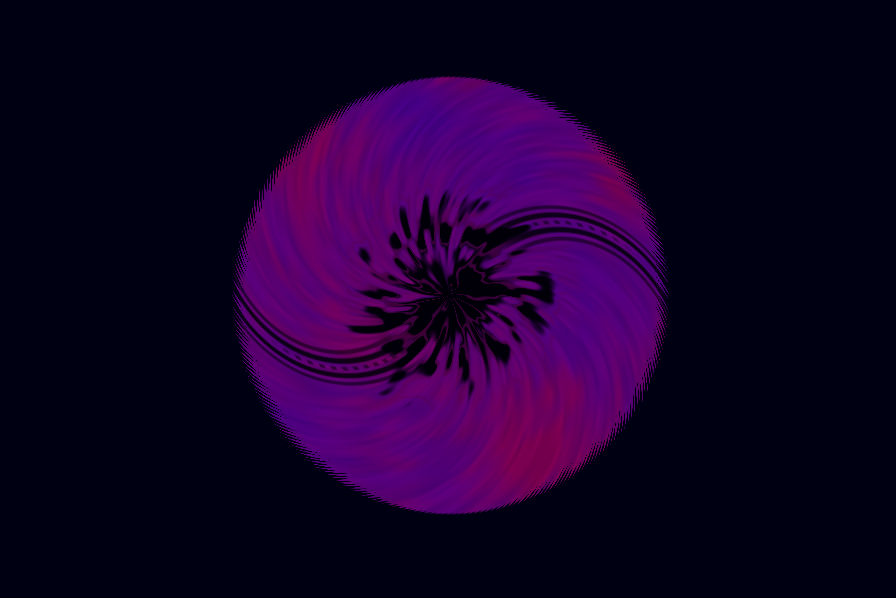
Reproduce this background procedurally as a WebGL 1 fragment shader.

```glsl
precision highp float;
// Draws a swirling magenta and violet disc of fine strands on a dark navy field.

#define CENTER vec2(0.005, 0.006)
#define RADIUS 0.361
#define TWIST vec2(0.31, 0.73)
#define GROOVE_ANGLE 1.05
#define TOOTH_COUNT 250.0
#define TOOTH_DEPTH 0.075
#define NAVY vec3(0.0, 0.0, 0.075)
#define VOID vec3(0.005, 0.0, 0.035)
#define VIOLET vec3(0.345, 0.0, 0.455)
#define INDIGO vec3(0.27, 0.0, 0.52)
#define CRIMSON vec3(0.47, 0.0, 0.31)

uniform vec2 u_resolution;

const float PI = 3.14159265;

float hash(vec2 cell) {
  return fract(sin(dot(cell, vec2(12.9898, 78.233))) * 43758.5453);
}

// Value noise that wraps along x after the given number of cells.
float ringNoise(vec2 q, float period) {
  vec2 cell = floor(q);
  vec2 f = fract(q);
  f = f * f * (3.0 - 2.0 * f);
  float x0 = mod(cell.x, period);
  float x1 = mod(cell.x + 1.0, period);
  float low = mix(hash(vec2(x0, cell.y)), hash(vec2(x1, cell.y)), f.x);
  float high = mix(hash(vec2(x0, cell.y + 1.0)), hash(vec2(x1, cell.y + 1.0)), f.x);
  return mix(low, high, f.y);
}

float strands(float turn, float r, float count, float along) {
  return ringNoise(vec2(turn * count, r * along + count), count);
}

float glow(vec2 p, vec2 at, float size) {
  vec2 d = (p - at) / size;
  return exp(-dot(d, d));
}

// Broad warm and cool zones: positive is crimson, negative is indigo.
float warmth(vec2 p) {
  float warm = 1.1 * glow(p, vec2(0.42, -0.70), 0.30)
             + 0.6 * glow(p, vec2(-0.70, 0.62), 0.32)
             + 0.8 * glow(p, vec2(0.82, 0.58), 0.24)
             + 0.6 * glow(p, vec2(0.95, -0.28), 0.18)
             + 0.6 * glow(p, vec2(0.03, 1.0), 0.15)
             + 0.5 * glow(p, vec2(-0.45, -0.28), 0.30);
  float cool = 0.8 * glow(p, vec2(-0.18, 0.85), 0.20)
             + 0.5 * glow(p, vec2(0.25, 0.60), 0.35)
             + 0.5 * glow(p, vec2(0.68, 0.0), 0.32)
             + 0.5 * glow(p, vec2(-0.65, -0.55), 0.30);
  return warm - cool;
}

// Dark paired lines with a dotted seam, on two opposite arms.
float groove(float phase, float r) {
  float d = (mod(phase + 0.5 * PI, PI) - 0.5 * PI) * r * 0.65;
  float rails = 1.0 - smoothstep(0.005, 0.014, abs(abs(d) - 0.027));
  float outerRails = 1.0 - smoothstep(0.003, 0.011, abs(abs(d) - 0.058));
  float dots = (1.0 - smoothstep(0.003, 0.010, abs(d))) * smoothstep(-0.2, 0.5, sin(r * 150.0));
  dots *= 1.0 - smoothstep(0.75, 0.9, r);
  float dark = max(rails, max(0.6 * dots, 0.65 * outerRails));
  return dark * smoothstep(0.25, 0.45, r);
}

void main() {
  vec2 p = ((gl_FragCoord.xy - 0.5 * u_resolution) / u_resolution.y - CENTER) / RADIUS;
  float pixel = 1.0 / (RADIUS * u_resolution.y);
  float r = length(p);

  // Swirled angle: constant along each curved strand.
  float phase = atan(p.y, p.x + 1e-5) + r * (TWIST.x + TWIST.y * r) - GROOVE_ANGLE;
  float turn = phase / (2.0 * PI);

  // Strand layers, finer toward the rim.
  float coarse = strands(turn, r, 23.0, 9.0);
  float medium = strands(turn, r, 71.0, 11.0);
  float fine = strands(turn, r, 190.0, 9.0);
  float inner = smoothstep(0.08, 0.3, r);
  float outer = smoothstep(0.25, 0.65, r);
  float fiber = mix(coarse, mix(medium, fine, 0.5 * outer), 0.72 * inner);

  // Coverage opens from a black heart to a solid outer band.
  float threshold = mix(0.95, 0.50, smoothstep(0.04, 0.32, r));
  threshold -= 0.58 * smoothstep(0.28, 0.72, r);
  float cover = smoothstep(threshold - 0.10, threshold + 0.12, fiber);
  float outline = 1.0 - smoothstep(0.015, 0.07, abs(fiber - 0.48));
  outline *= 1.0 - smoothstep(0.35, 0.7, r);

  // Colour zones broken up by streaks.
  float tone = warmth(p) + 0.7 * (medium - 0.5) + 0.35 * (fine - 0.5);
  vec3 silk = mix(VIOLET, CRIMSON, clamp(tone, 0.0, 1.0));
  silk = mix(silk, INDIGO, clamp(-tone, 0.0, 1.0));
  silk *= 0.92 + 0.16 * fine;
  vec3 disc = mix(VOID, silk, cover);
  disc = mix(disc, mix(silk, CRIMSON, 0.5) * 0.85, 0.65 * outline);
  disc = mix(disc, VOID, 0.85 * groove(phase, r));

  // Feathered rim, smoother at the top and bottom.
  float toothCell = turn * TOOTH_COUNT;
  float tooth = abs(fract(toothCell) * 2.0 - 1.0);
  float variation = 0.5 + 0.5 * hash(vec2(mod(floor(toothCell), TOOTH_COUNT), 3.0));
  float depth = mix(0.008, TOOTH_DEPTH, smoothstep(0.05, 0.65, abs(p.x)));
  float rim = 1.015 - depth * tooth * variation;
  float inside = 1.0 - smoothstep(-1.2 * pixel, 1.2 * pixel, r - rim);

  gl_FragColor = vec4(mix(NAVY, disc, inside), 1.0);
}
```
